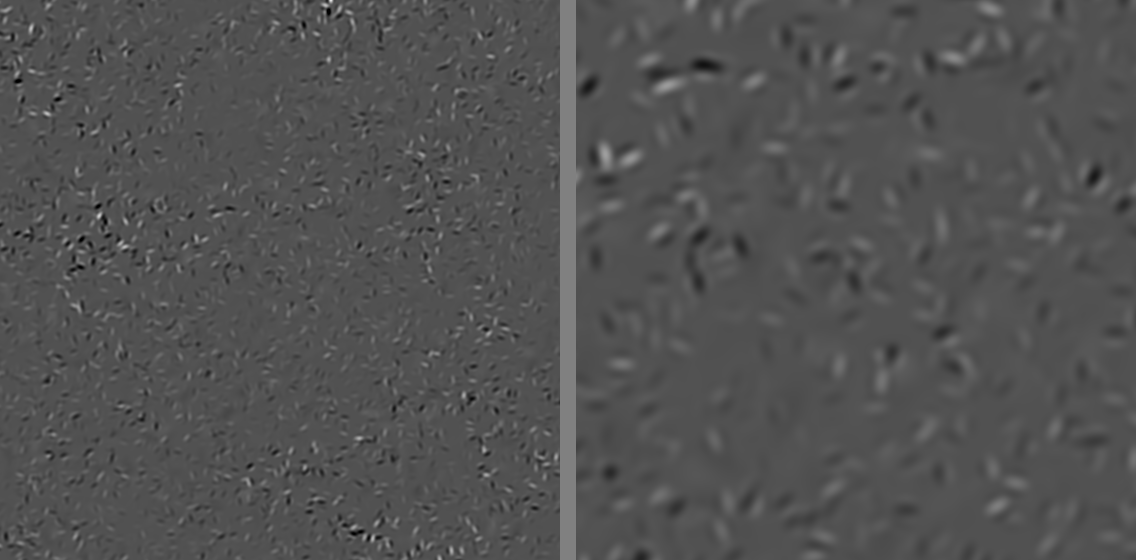
Left: the whole. Right: its middle third, enlarged.
Reproduce this texture procedurally as a three.js fragment shader.

```glsl
// Dark grey band-limited grain: tiny soft bright and dark flecks in uneven clusters.
#define BASE_GREY 0.318
#define FINE_CELLS 75.0
#define FINE_CONTRAST 0.14
#define COARSE_CELLS 34.0
#define COARSE_CONTRAST 0.034
#define RIPPLE 4.2
#define TILT -0.785
#define TILT_SPREAD 2.5
#define CLUSTER_CELLS 7.0
#define PATCH_CELLS 22.0
#define HIGHLIGHT_GAIN 1.15

varying vec2 vUv;

// Four independent random values per lattice point, without sine
vec4 hash4(vec2 p) {
  vec4 q = fract(p.xyxy * vec4(0.1031, 0.1030, 0.0973, 0.1099));
  q += dot(q, q.wzxy + 33.33);
  return fract((q.xxyz + q.yzzw) * q.zywx);
}

// Smooth value noise from -1 to 1
float valueNoise(vec2 p) {
  vec2 cell = floor(p);
  vec2 f = fract(p);
  vec2 w = f * f * (3.0 - 2.0 * f);
  float low = mix(hash4(cell).x, hash4(cell + vec2(1.0, 0.0)).x, w.x);
  float high = mix(hash4(cell + vec2(0.0, 1.0)).x, hash4(cell + 1.0).x, w.x);
  return 2.0 * mix(low, high, w.y) - 1.0;
}

// One rippled fleck per cell, summed over the neighbouring cells
float fleckLayer(vec2 p, float seed) {
  vec2 home = floor(p);
  float sum = 0.0;
  for (int y = -1; y <= 1; y++) {
    for (int x = -1; x <= 1; x++) {
      vec2 cell = home + vec2(float(x), float(y));
      vec4 rnd = hash4(cell + seed);
      vec2 offset = p - cell - rnd.xy;
      float falloff = max(0.0, 1.0 - dot(offset, offset));
      float envelope = falloff * falloff * falloff;

      // Cubed strength keeps most flecks faint and a few strong
      float strength = 2.0 * rnd.z - 1.0;
      strength *= strength * strength;

      float angle = TILT + (rnd.w - 0.5) * TILT_SPREAD;
      vec2 direction = vec2(cos(angle), sin(angle));
      float phase = (fract(rnd.w * 57.0) - 0.5) * 2.0;
      sum += strength * envelope * cos(RIPPLE * dot(offset, direction) + phase);
    }
  }
  return sum;
}

void main() {
  // Patchy amplitude: calm areas beside lively clusters
  float cluster = valueNoise(vUv * CLUSTER_CELLS + 11.0);
  float patches = valueNoise(vUv * PATCH_CELLS + 47.0);
  float activity = exp(cluster + 0.9 * patches);

  // Fine flecks over faint broader mottling
  float grain = FINE_CONTRAST * activity * fleckLayer(vUv * FINE_CELLS, 131.0);
  grain += COARSE_CONTRAST * fleckLayer(vUv * COARSE_CELLS, 317.0);
  grain *= grain > 0.0 ? HIGHLIGHT_GAIN : 1.0;

  gl_FragColor = vec4(vec3(clamp(BASE_GREY + grain, 0.0, 1.0)), 1.0);
}
```
